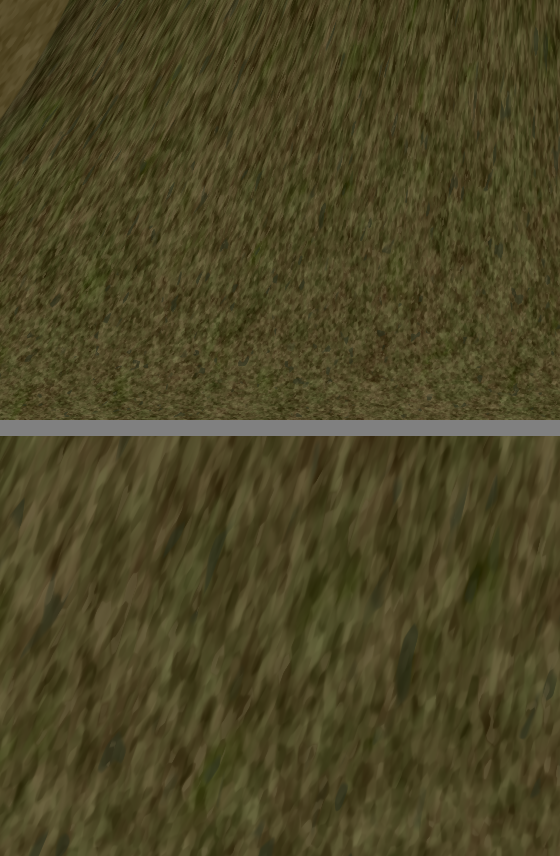
Top, the full canvas; bottom, a detail of the centre.
Reproduce this texture procedurally as a WebGL 1 fragment shader.

```glsl
precision highp float;
// Dry grass on a steep hillside: soft cellular noise is stretched along blades
// that fan from leaning (left) to upright (right) and shorten towards the foot.
// Scattered green tufts, dark flecks and a strip of bare ground complete it.
uniform vec2 u_resolution;

vec2 hash2(vec2 p) {
  return fract(sin(vec2(dot(p, vec2(127.1, 311.7)), dot(p, vec2(269.5, 183.3)))) * 43758.55);
}

// Soft cellular noise: two independent random values in -0.5..0.5
vec2 grain(vec2 p) {
  vec2 cell = floor(p), sum = vec2(0.0);
  float total = 0.0;
  for (int j = -1; j <= 1; j++) {
    for (int i = -1; i <= 1; i++) {
      vec2 id = cell + vec2(float(i), float(j));
      vec2 d = id + hash2(id) - p;
      float weight = exp(-7.0 * dot(d, d));
      sum += weight * hash2(id + 57.3);
      total += weight;
    }
  }
  return sum / total - 0.5;
}

// Coverage of ragged elliptical tufts, one candidate per cell
float tufts(vec2 p) {
  vec2 cell = floor(p);
  float cover = 0.0;
  for (int j = -1; j <= 1; j++) {
    for (int i = -1; i <= 1; i++) {
      vec2 id = cell + vec2(float(i), float(j));
      vec2 rnd = hash2(id + 19.7);
      vec2 d = (id + 0.15 + 0.7 * hash2(id) - p) / vec2(0.13, 0.24);
      float size = 0.5 + 0.6 * rnd.x;
      cover = max(cover, exp(-dot(d, d) / (size * size)) * (0.35 + 0.65 * rnd.y));
    }
  }
  return cover;
}

void main() {
  vec2 p = gl_FragCoord.xy / u_resolution.y;

  // Blade space: x follows the fan of blades, y is compressed at the foot
  float across = (p.x - 0.5 * p.y) / (1.0 - 0.375 * p.y);
  float along = 25.0 * log(1.0 + 8.0 * max(p.y, 0.0));
  vec2 blade = vec2(across, along);

  // Layers of blades, from coarse to fine, and broad blotches
  vec2 coarse = grain(blade * vec2(85.0, 0.75) + 3.1);
  vec2 medium = grain(blade * vec2(135.0, 1.3) + vec2(0.3 * along, 8.0));
  vec2 fine = grain(blade * vec2(210.0, 2.1) - vec2(0.4 * along, 5.0));
  vec2 blotch = grain(vec2(across * 17.0, p.y * 12.0));
  vec2 clump = grain(vec2(across * 38.0, along * 0.45) + 21.0);

  float light = 0.09 * coarse.x + 0.12 * medium.x + 0.08 * fine.x;
  light += 0.045 * blotch.x + 0.05 * clump.x;
  light += 0.02 * smoothstep(0.3, 0.0, p.y) - 0.018 * smoothstep(0.6, 1.0, p.y);
  vec3 grass = vec3(0.293, 0.267, 0.141) + light * vec3(1.0, 1.0, 0.86);

  // Hue drift between russet and olive
  float hue = 0.5 * blotch.y + 0.5 * clump.y + 0.5 * medium.y;
  grass += hue * vec3(0.035, -0.018, 0.012);

  // Green tufts, broken up by the blades
  float tuft = tufts(vec2(across * 5.2, p.y * 4.4) + 0.4 * blotch);
  tuft *= clamp(0.75 + 1.3 * coarse.y + 0.8 * clump.x, 0.0, 1.0);
  grass = mix(grass, vec3(0.225, 0.265, 0.065) + 0.7 * light, 0.75 * tuft);

  // Dark grey-green gaps and pale dry stalks
  float gap = smoothstep(0.27, 0.42, coarse.y) * smoothstep(0.0, 0.25, clump.y);
  grass = mix(grass, vec3(0.17, 0.19, 0.115), 0.6 * gap);
  float stalk = smoothstep(0.25, 0.42, medium.y) * smoothstep(-0.1, 0.2, fine.x);
  grass = mix(grass, vec3(0.40, 0.365, 0.245), 0.4 * stalk);

  // Shaded crest of the slope at the upper left
  float drop = 1.0 - p.y;
  float crest = p.x - (0.165 - 0.45 * drop - 0.45 * drop * drop);
  grass *= 1.0 - 0.24 * exp(-max(crest, 0.0) * 13.0);

  // Bare ground beyond the crest, with slanting streaks
  vec2 slant = vec2(0.8 * p.x - 0.6 * p.y, 0.6 * p.x + 0.8 * p.y);
  float streak = 0.07 * grain(slant * vec2(150.0, 40.0)).x + 0.06 * grain(slant * vec2(60.0, 22.0)).x;
  vec3 ground = vec3(0.325, 0.28, 0.15) + streak;

  float edge = 1.2 / u_resolution.y;
  gl_FragColor = vec4(mix(ground, grass, smoothstep(-edge, edge, crest)), 1.0);
}
```
